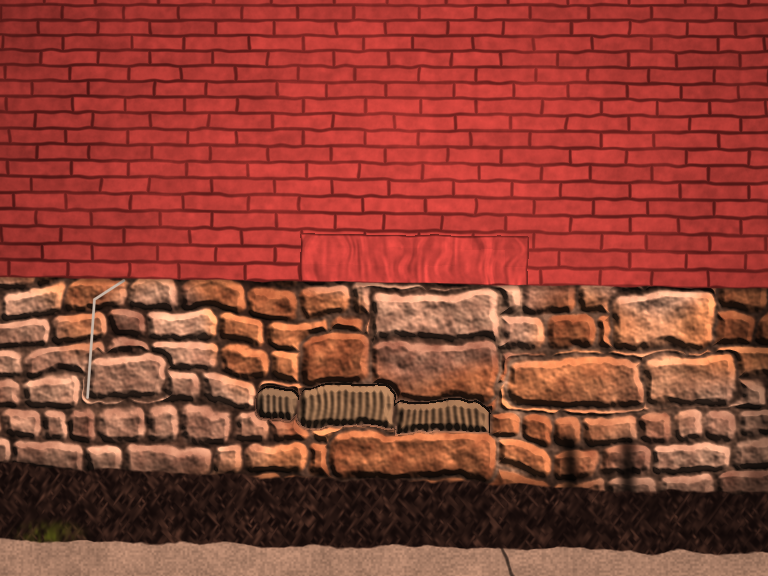
This texture is drawn by a Shadertoy shader. Its source:

```glsl
// Painted red brick above a rough stone footing, a mulch bed and pavement.
// Jittered courses and rounded boxes give a height field lit from the upper
// right; noise adds grain and wear.
#define BRICK_RED vec3(.77, .255, .225)
#define STONE_DARK vec3(.43, .26, .2)
#define STONE_PALE vec3(.79, .57, .45)
#define PAVING vec3(.78, .58, .47)
#define BRICK_WIDTH .102
#define STONE_ROW .056
#define LIGHT_STEP vec2(.002, -.0034)
#define RELIEF 310.

// Large stones: centre, half size (y runs downward); 4 to 6 are ribbed
const vec4 blocks[11] = vec4[11](
  vec4(.757, .552, .111, .046), vec4(.754, .643, .108, .048),
  vec4(.582, .622, .057, .043), vec4(1.003, .661, .117, .041),
  vec4(.482, .701, .039, .024), vec4(.604, .707, .076, .033),
  vec4(.768, .728, .083, .03), vec4(.719, .792, .14, .037),
  vec4(1.153, .554, .085, .045), vec4(1.198, .66, .078, .043),
  vec4(.221, .655, .065, .035));

float ramp(float a, float b, float x) {
  float t = clamp((x - a) / (b - a), 0., 1.);
  return t * t * (3. - 2. * t);
}
float hash(vec2 p) { return fract(sin(dot(p, vec2(127.1, 311.7))) * 43758.5453); }
float noise(vec2 p) {
  vec2 i = floor(p), f = fract(p), e = vec2(1, 0);
  f = f * f * (3. - 2. * f);
  return mix(mix(hash(i), hash(i + e), f.x), mix(hash(i + e.yx), hash(i + 1.), f.x), f.y);
}
float fbm(vec2 p) {
  float sum = 0., amp = .5;
  for (int i = 0; i < 4; i++, amp *= .5) {
    sum += amp * noise(p);
    p = mat2(1.6, 1.2, -1.2, 1.6) * p + 3.7;
  }
  return sum;
}
vec2 warp(vec2 p) { return vec2(noise(p), noise(p + 40.)) - .5; }
float roundBox(vec2 p, vec2 halfSize, float r) {
  vec2 d = abs(p) - halfSize + r;
  return length(max(d, 0.)) + min(max(d.x, d.y), 0.) - r;
}
float segment(vec2 p, vec2 a, vec2 b) {
  vec2 ab = b - a;
  return length(p - a - ab * clamp(dot(p - a, ab) / dot(ab, ab), 0., 1.));
}

// Course cell with jittered ends: distance to nearest end, index
vec2 courseCell(float u, float row, float jitter) {
  float k = floor(u);
  if (u < k + jitter * hash(vec2(k, row))) k--;
  float start = k + jitter * hash(vec2(k, row));
  float end = k + 1. + jitter * hash(vec2(k + 1., row));
  return vec2(min(u - start, end - u), k);
}

// Signed distance, random tone, rib amount, height
vec4 stoneField(vec2 q) {
  vec2 w = q + .016 * warp(q * 19.) + .005 * warp(q * 70.);
  float y = (w.y - .504 + .035 * noise(q * 6.)) / STONE_ROW, row = floor(y);
  float width = mix(.065, .12, hash(vec2(row, 8)));
  vec2 cell = courseCell(w.x / width + row * .37, row, .6);
  vec2 inset = vec2(cell.x * width, (.5 - abs(y - row - .5)) * STONE_ROW);
  float dist = length(max(.017 - inset, 0.)) - .013;
  float tone = hash(vec2(cell.y, row + 20.)), ribs = 0.;
  for (int i = 0; i < 11; i++) {
    float d = roundBox(w - blocks[i].xy, blocks[i].zw, .017);
    dist = max(dist, .009 - d);
    if (d < .004) {
      dist = d;
      tone = hash(vec2(i, 5));
      ribs = i > 3 && i < 7 ? 1. : 0.;
    }
  }
  float h = .009 * ramp(.003, -.011, dist) + .017 * fbm(q * 24.) * (1. - .65 * ribs);
  return vec4(dist, tone, ribs, h + ribs * .0012 * sin(q.x * 520. + 5. * noise(q * 20.)));
}

vec3 stoneColor(vec2 q, float px) {
  vec4 s = stoneField(q);
  float grain = fbm(q * 45.);
  vec3 face = mix(STONE_DARK, STONE_PALE, clamp(.65 * s.y + .9 * grain - .25, 0., 1.));
  float rust = ramp(.45, .7, noise(q * 7. + 12.));
  face *= mix(vec3(1), vec3(1.08, .92, .74), rust);
  face = mix(face, vec3(.39, .31, .23), s.z * .75);
  float pale = ramp(.05, .015, abs(q.x - .885));
  vec3 joint = mix(vec3(.2, .12, .09), vec3(.56, .4, .31), max(pale, noise(q * 9.) * .65));
  vec3 col = mix(joint * (.7 + .6 * grain), face, ramp(.003 + px, -.003, s.x));
  col *= clamp(1. + RELIEF * (s.w - stoneField(q + LIGHT_STEP).w), .22, 1.5);
  // Deep gaps, shaded end and pale hose
  float gap = ramp(.025, 0., min(abs(q.x - .99), abs(q.x - 1.09)));
  col *= (1. - .75 * gap * ramp(.73, .79, q.y)) * (1. - .4 * ramp(1.24, 1.33, q.x));
  vec2 bend = vec2(.164, .52);
  float hose = min(segment(q, vec2(.152, .69), bend), segment(q, bend, vec2(.215, .487)));
  return mix(col, vec3(.8, .72, .66), ramp(.002 + px, .001, hose));
}

vec3 brickColor(vec2 q, float level, float px) {
  vec2 w = vec2(q.x, level) + .004 * warp(q * 45.), g = (q - vec2(.74, .27)) * 1.4;
  float v = 105. * log(1. + .366 * w.y) - .35, row = floor(v), f = v - row;
  vec2 cell = courseCell(w.x / BRICK_WIDTH + .5 * mod(row, 2.), row, .25);
  float edge = min(cell.x * BRICK_WIDTH, min(f, 1. - f) * .028);
  float slab = roundBox(w - vec2(.719, .45), vec2(.198, .043), .003);
  float glow = exp(-dot(g, g)), tone = .1 * hash(vec2(cell.y, row)) + .28 * fbm(q * 75.);
  vec3 col = BRICK_RED * (mix(.54, .85, glow) + tone);
  if (slab < 0.) {
    edge = -slab;
    col *= .78 + .38 * noise(vec2(q.x * 170. + 4. * noise(q * 30.), q.y * 28.));
  }
  float wear = mix(.55, .95, noise(q * 14.)) * (1. - .3 * glow);
  return mix(col, vec3(.22, .055, .05), wear * ramp(.003 + px, .0008, edge));
}

vec3 mulchColor(vec2 q) {
  float chips = max(noise(mat2(60, 150, -40, 110) * q), noise(mat2(70, -130, 50, 120) * q));
  float lit = pow(chips, 2.2) * (.55 + .7 * noise(q * 30.));
  float grass = ramp(.06, 0., length((q - vec2(.085, .928)) * vec2(.75, 1.8)));
  vec3 col = mix(vec3(.07, .035, .03), vec3(.31, .19, .145), lit);
  return mix(col, vec3(.35, .34, .1), grass * noise(q * vec2(190, 90)));
}

vec3 pavingColor(vec2 q, float px) {
  float crack = abs(q.x - .485 - q.y * .4 - .008 * noise(q * 60.));
  float grain = .69 + .26 * fbm(q * 30.) + .22 * noise(q * 260.);
  return PAVING * grain * mix(.4, 1., ramp(.0005, .003 + px, crack));
}

void mainImage(out vec4 fragColor, in vec2 fragCoord) {
  float px = 1. / iResolution.y;
  vec2 q = vec2(fragCoord.x, iResolution.y - fragCoord.y) * px;
  float level = q.y * (1.021 - .032 * q.x), ragged = fbm(q * 22.) - .47;
  float footing = level - .491 + .006 * ragged;
  float soil = q.y - .807 - .04 * q.x + .022 * ragged;
  float kerb = q.y - .936 - .019 * q.x + .02 * ragged;
  // Layers from the top down
  vec3 stone = stoneColor(q, px) * mix(.6, 1., ramp(0., .012, footing));
  stone *= mix(.65, 1., ramp(0., -.035, soil));
  vec3 col = mix(brickColor(q, level, px), stone, ramp(-px, px, footing));
  col = mix(col, mulchColor(q), ramp(-.002 - px, .002, soil));
  col = mix(col, pavingColor(q, px), ramp(-px, .001 + px, kerb));
  vec2 c = q / vec2(.667, .5) - 1.;
  fragColor = vec4(col * (1.03 - .09 * dot(c, c)), 1);
}
```
